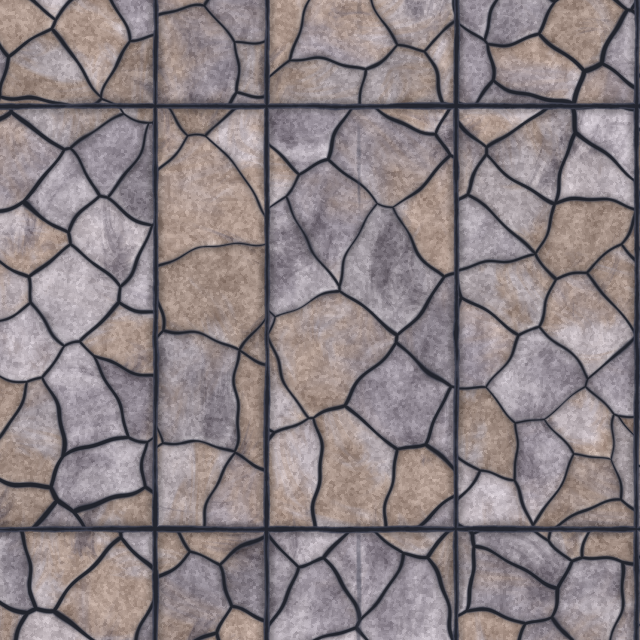
Give the GLSL for this texture, as a Shadertoy shader.

```glsl
// Weathered flagstone paving: four unequal columns and three rows of panels,
// each split into angular stones by a turned, warped cellular pattern. Layered
// sines mottle the stones, fine cells add grit, and dark joints lie on top.

const vec3 TAN = vec3(0.65, 0.57, 0.53);
const vec3 PALE = vec3(0.71, 0.68, 0.71);
const vec3 SLATE = vec3(0.57, 0.54, 0.58);
const vec3 STAIN = vec3(0.42, 0.39, 0.43);
const vec3 GROUT = vec3(0.24, 0.25, 0.31);
const vec3 GAP = vec3(0.11, 0.12, 0.15);

const float COLUMN_ENDS[4] = float[4](0.243, 0.417, 0.713, 0.995);
const float ROW_ENDS[2] = float[2](0.173, 0.834);
const float STONE_DENSITY[4] = float[4](9.0, 6.6, 7.6, 10.0);
const float WARMTH[4] = float[4](0.02, 0.28, 0.0, -0.06);

float hash(vec2 p) {
    vec3 q = fract(p.xyx * 0.1031);
    q += dot(q, q.yzx + 33.33);
    return fract((q.x + q.y) * q.z);
}

mat2 rotation(float a) {
    return mat2(cos(a), sin(a), -sin(a), cos(a));
}

// Layered sines, each layer turned and bent; roughly -1 to 1
float clouds(vec2 p) {
    float sum = 0.0, amp = 0.6;
    for (int i = 0; i < 6; i++) {
        p = rotation(0.9) * p * 1.8 + 1.7;
        p += 0.7 * sin(p.yx);
        sum += amp * sin(p.x) * sin(p.y + 0.8);
        amp *= 0.68;
    }
    return sum;
}

vec2 cellPoint(vec2 cell) {
    return cell + 0.5 + 0.85 * (vec2(hash(cell), hash(cell + 71.3)) - 0.5);
}

vec2 nearestCell(vec2 p) {
    vec2 best = floor(p);
    float bestDist = 9.0;
    for (int k = 0; k < 9; k++) {
        vec2 cell = floor(p) + vec2(k % 3 - 1, k / 3 - 1);
        float d = distance(p, cellPoint(cell));
        if (d < bestDist) { bestDist = d; best = cell; }
    }
    return best;
}

// Distance from p to the border of its cell
float cellEdge(vec2 p, vec2 cell) {
    vec2 a = cellPoint(cell) - p;
    float edge = 9.0;
    for (int k = 0; k < 25; k++) {
        vec2 offset = vec2(k % 5 - 2, k / 5 - 2);
        if (offset == vec2(0.0)) continue;
        vec2 b = cellPoint(cell + offset) - p;
        edge = min(edge, dot(0.5 * (a + b), normalize(b - a)));
    }
    return edge;
}

float grit(vec2 p, float scale) {
    return hash(nearestCell(p * scale) + 13.0) - 0.5;
}

float cover(float d, float soft) {
    return 1.0 - smoothstep(-soft, soft, d);
}

vec3 stoneColor(vec2 p, float tone, float paleness, float warmth) {
    float mottle = clouds(p * 5.0 + tone * 9.0);
    float bloom = clouds(p * 8.0 + 20.0 + paleness * 7.0);
    vec3 c = mix(SLATE, TAN, smoothstep(0.2, 0.7, tone + warmth + 0.3 * mottle));
    c = mix(c, PALE, 0.85 * smoothstep(-0.1, 0.8, bloom + 1.1 * (paleness - 0.4) - warmth));
    c = mix(c, STAIN, 0.7 * smoothstep(0.25, 1.1, clouds(p * 11.0 + 40.0) + 0.4 * (0.5 - tone)));
    c *= 0.93 + 0.14 * hash(vec2(tone, paleness) * 91.0);
    return c + 0.07 * clouds(p * 30.0) + 0.11 * grit(p, 210.0) + 0.06 * grit(p, 90.0);
}

void mainImage(out vec4 fragColor, in vec2 fragCoord) {
    vec2 p = fragCoord / iResolution.xy;
    float soft = max(0.0012, 0.8 / iResolution.y);
    vec2 wobble = 0.0012 * vec2(clouds(vec2(2.0, p.y * 9.0)), clouds(vec2(p.x * 9.0, 5.0)));
    vec2 w = p + wobble;

    // Panel grid
    vec2 panel = vec2(0.0);
    float joint = 1.0;
    for (int i = 0; i < 4; i++) {
        panel.x += step(COLUMN_ENDS[i], w.x);
        joint = min(joint, abs(w.x - COLUMN_ENDS[i]) - 0.0042);
    }
    for (int i = 0; i < 2; i++) {
        panel.y += step(ROW_ENDS[i], w.y);
        joint = min(joint, abs(w.y - ROW_ENDS[i]) - 0.0046);
    }
    joint += 0.0012 * clouds(p * 14.0);
    int column = int(panel.x) % 4;

    // Stones within the panel
    float density = STONE_DENSITY[column];
    mat2 turn = rotation(0.72);
    vec2 bent = p + 0.008 * sin(p.yx * 31.0 + panel) + 0.002 * sin(p.yx * 97.0);
    vec2 q = turn * bent * density + panel * 37.0 + 11.0;
    vec2 cell = nearestCell(q);
    float edge = cellEdge(q, cell) / density;
    vec3 color = stoneColor(p, hash(cell + 5.0), hash(cell + 29.0), WARMTH[column]);

    // Bright chipped rims on the lower sides, soft shade near every gap
    float facing = dot(normalize(q - cellPoint(cell) + 0.001), turn * vec2(0.5, -0.86));
    float rim = smoothstep(0.012, 0.004, edge) * max(facing, 0.0);
    color += 0.16 * rim * (0.6 + clouds(p * 16.0));
    color *= 1.0 - 0.25 * smoothstep(0.014, 0.0, min(edge, joint));

    // Cracks of uneven width, then a worn seam in the third column
    float crackWidth = 0.0019 + 0.0013 * clouds(p * 3.5 + 8.0);
    color = mix(color, GROUT, 0.65 * cover(edge - crackWidth - 0.0013, soft * 1.5));
    color = mix(color, GAP, 0.9 * cover(edge - crackWidth, soft));
    float seam = abs(w.x - 0.561) - 0.003 - 0.002 * clouds(p * 12.0);
    float seamWear = smoothstep(-0.4, 0.5, clouds(vec2(3.0, p.y * 2.5)));
    color = mix(color, GROUT, 0.75 * seamWear * cover(seam, 0.002));

    // Main joints: grey grout with a dark core
    color = mix(color, GROUT, cover(joint, soft * 1.3));
    color = mix(color, GAP, 0.8 * cover(joint + 0.0022 + 0.001 * clouds(p * 25.0), soft));
    fragColor = vec4(clamp(color, 0.0, 1.0), 1.0);
}
```
